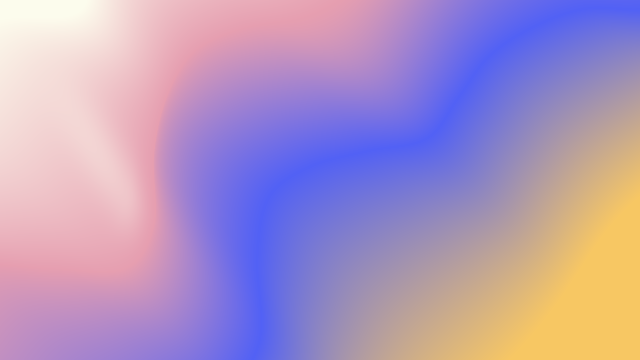
Reproduce this background procedurally as a WebGL 2 fragment shader.

```glsl
#version 300 es
precision highp float;
// Soft diagonal gradient: cream, rose, blue and amber flow from upper left to
// lower right. Each colour sits on a wavy contour in a frame turned by 45
// degrees, and the colours are blended by the position between contours.

uniform vec2 u_resolution;
out vec4 fragColor;

const vec3 CREAM = vec3(0.99, 0.99, 0.93);
const vec3 ROSE  = vec3(0.90, 0.62, 0.69);
const vec3 BLUE  = vec3(0.32, 0.38, 0.96);
const vec3 AMBER = vec3(0.97, 0.78, 0.39);

// Contour heights, evenly spaced along the diagonal
const int KNOTS = 15;
const float KNOT_STEP = 0.2;
const float ROSE_WAVE[KNOTS] = float[KNOTS](
    -0.35, -0.32, -0.105, 0.095, 0.055, -0.145, -0.27, -0.315,
    -0.243, -0.105, -0.046, -0.046, -0.14, -0.23, -0.32);
const float BLUE_WAVE[KNOTS] = float[KNOTS](
    1.04, 0.93, 0.80, 0.735, 0.65, 0.43, 0.295, 0.325,
    0.44, 0.57, 0.545, 0.515, 0.555, 0.65, 0.84);

float bump(float x, float center, float width) {
    float d = (x - center) / width;
    return exp(-d * d);
}

float knot(float wave[KNOTS], int i) {
    return wave[clamp(i, 0, KNOTS - 1)];
}

// Catmull-Rom curve through the knots
float curve(float wave[KNOTS], float along) {
    float x = clamp(along / KNOT_STEP, 0.0, float(KNOTS - 1));
    int i = int(floor(x));
    float f = x - float(i);
    float a = knot(wave, i - 1), b = knot(wave, i);
    float c = knot(wave, i + 1), d = knot(wave, i + 2);
    return b + 0.5 * f * (c - a + f * (2.0 * a - 5.0 * b + 4.0 * c - d
             + f * (3.0 * (b - c) + d - a)));
}

// Position between two contours, from 0 to 1
float between(float low, float high, float x) {
    return clamp((x - low) / (high - low), 0.0, 1.0);
}

// Pale diagonal fold that ends at the rose contour
float fold(float along, float across, float level) {
    float axis = 0.954 - 0.24 * (across + 0.72);
    float fade = smoothstep(-0.75, -0.2, across) * (1.0 - smoothstep(0.85, 1.0, level));
    return 0.27 * fade * bump(along, axis, 0.1);
}

vec3 background(vec2 p) {
    float along = p.x + p.y;
    float across = p.x - p.y;

    // Contours of the four colours
    float creamLine = -1.0 + 0.25 * bump(along, 1.2, 0.2);
    float roseLine = curve(ROSE_WAVE, along);
    float blueLine = curve(BLUE_WAVE, along);
    float amberLine = 1.42 - 0.1 * bump(along, 2.15, 0.4);

    // Blend weights, with a falloff that varies along the blue band
    float toRose = between(creamLine, roseLine, across);
    toRose = max(toRose - fold(along, across, toRose), 0.0);
    float falloff = 1.0 - 0.4 * bump(along, 1.04, 0.28) + 0.3 * bump(along, 1.85, 0.2);
    float toBlue = pow(between(roseLine, blueLine, across), falloff);
    float toAmber = between(blueLine, amberLine, across);

    vec3 color = mix(CREAM, ROSE, toRose);
    color = mix(color, BLUE, toBlue);
    return mix(color, AMBER, toAmber);
}

void main() {
    vec2 p = gl_FragCoord.xy / u_resolution.y;
    fragColor = vec4(background(p), 1.0);
}
```
